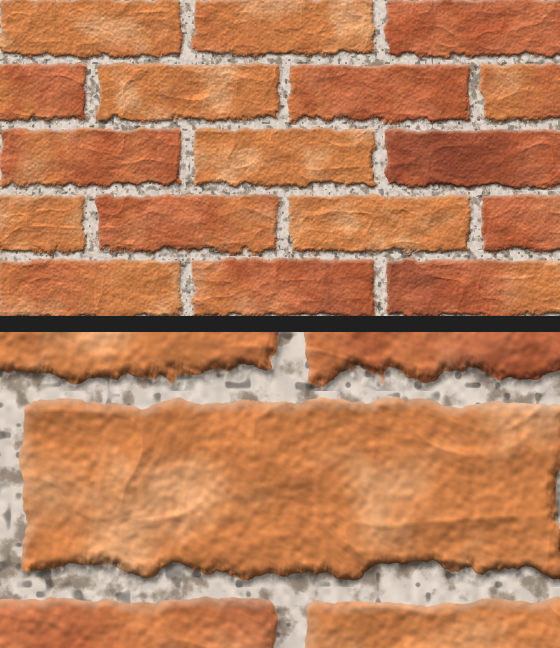
Top: the whole. Bottom: its middle third, enlarged.
A WebGL 2 fragment shader for this texture:

```glsl
#version 300 es
precision highp float;
// Rough orange and red bricks in running bond with pale gritty mortar.
// Each cell holds a rounded box whose edge is chipped by noise; light from
// above is taken from the slopes of the box distance and of a noise relief.
uniform vec2 u_resolution;
out vec4 fragColor;

float hash(vec2 p) {
  return fract(sin(dot(p, vec2(127.1, 311.7))) * 43758.5453);
}

float noise(vec2 p) {
  vec2 i = floor(p), f = fract(p);
  f = f * f * (3.0 - 2.0 * f);
  return mix(mix(hash(i), hash(i + vec2(1, 0)), f.x),
             mix(hash(i + vec2(0, 1)), hash(i + vec2(1, 1)), f.x), f.y);
}

float fbm(vec2 p) {
  float sum = 0.0, amp = 0.5;
  for (int i = 0; i < 5; i++) {
    sum += amp * noise(p);
    p = mat2(1.6, 1.2, -1.2, 1.6) * p + 7.3;
    amp *= 0.5;
  }
  return sum;
}

// Signed distance to a brick, with deeper chips along its lower edge
float brickDistance(vec2 q, vec2 p) {
  vec2 a = abs(q) - vec2(0.286, 0.0885) + 0.01;
  float box = length(max(a, 0.0)) + min(max(a.x, a.y), 0.0) - 0.01;
  float chip = mix(0.042, 0.022, smoothstep(-0.06, 0.06, q.y));
  return box + (fbm(p * vec2(27.0, 22.0)) - 0.48) * chip;
}

// Height of the split brick face: broad lumps, thin ledges and grain
float relief(vec2 p) {
  vec2 w = p + 0.03 * vec2(noise(p * 11.0), noise(p * 11.0 + 40.0));
  float ledge = 1.0 - abs(2.0 * noise(w * vec2(14.0, 19.0) + 9.0) - 1.0);
  return fbm(w * vec2(15.0, 20.0)) + 0.22 * ledge * ledge * ledge
       + 0.13 * noise(p * 135.0);
}

vec3 brickColor(vec2 q, vec2 p, vec2 id) {
  // Tone runs from tan to dark red and drifts along the brick
  float left = hash(id + 3.7);
  float right = mix(left, hash(id + 11.3), 0.65);
  float blotch = fbm(p * vec2(7.0, 4.0) + id * 5.0) - 0.48;
  float tone = mix(left, right, smoothstep(-0.2, 0.2, q.x + 0.4 * blotch));
  tone += 0.55 * blotch;

  vec3 tan_ = mix(vec3(0.77, 0.48, 0.28), vec3(0.84, 0.61, 0.43),
                  smoothstep(0.4, 0.7, fbm(p * 10.0 + 21.0)));
  vec3 red = mix(vec3(0.67, 0.35, 0.22), vec3(0.74, 0.42, 0.28),
                 smoothstep(0.35, 0.65, fbm(p * 12.0 + 63.0)));
  vec3 color = mix(tan_, red, smoothstep(0.32, 0.66, tone));
  return mix(color, vec3(0.49, 0.25, 0.19), 0.75 * smoothstep(0.72, 1.08, tone));
}

void main() {
  vec2 p = gl_FragCoord.xy / u_resolution.y;
  float pixel = 1.0 / u_resolution.y;

  // Running bond: odd rows shift by half a brick
  vec2 pitch = vec2(0.6088, 0.2067);
  vec2 grid = (p + vec2(0.0162, 0.0153)) / pitch;
  grid.x += 0.5 * mod(floor(grid.y), 2.0);
  vec2 id = floor(grid);
  vec2 q = (fract(grid) - 0.5) * pitch;
  q += 0.005 * (vec2(hash(id + 1.9), hash(id + 5.1)) - 0.5);

  // Edge and surface slopes toward the light
  vec2 toLight = vec2(-0.0018, 0.0042);
  float d = brickDistance(q, p);
  float facing = (brickDistance(q + toLight, p + toLight) - d) / 0.0046;
  facing = clamp(facing, -1.0, 1.0);
  float slope = relief(p) - relief(p + toLight);

  // Brick face with lit upper rim and shaded lower rim
  vec3 brick = brickColor(q, p, id);
  brick *= 1.0 + clamp(1.7 * slope, -0.38, 0.3);
  brick *= 0.95 + 0.1 * noise(p * 160.0);
  float rim = smoothstep(-0.015, 0.0, d);
  brick = mix(brick, vec3(0.93, 0.78, 0.68), 0.6 * rim * max(facing, 0.0));
  brick *= 1.0 - 0.6 * rim * max(-facing, 0.0);

  // Mortar: pale sand with dark pits and a shadow below each brick
  float grit = fbm(p * 62.0);
  vec3 mortar = mix(vec3(0.60, 0.54, 0.48), vec3(0.87, 0.82, 0.77),
                    smoothstep(0.24, 0.52, grit));
  mortar *= 0.92 + 0.14 * noise(p * 140.0 + 17.0);
  mortar *= 1.0 - 0.35 * smoothstep(0.72, 0.9, noise(p * 95.0 + 31.0));
  float shadow = 1.0 - smoothstep(0.0, 0.013, d);
  mortar *= 1.0 - 0.5 * shadow * max(-facing, 0.0);

  vec3 color = mix(brick, mortar, smoothstep(-pixel, pixel, d));
  fragColor = vec4(color, 1.0);
}
```
